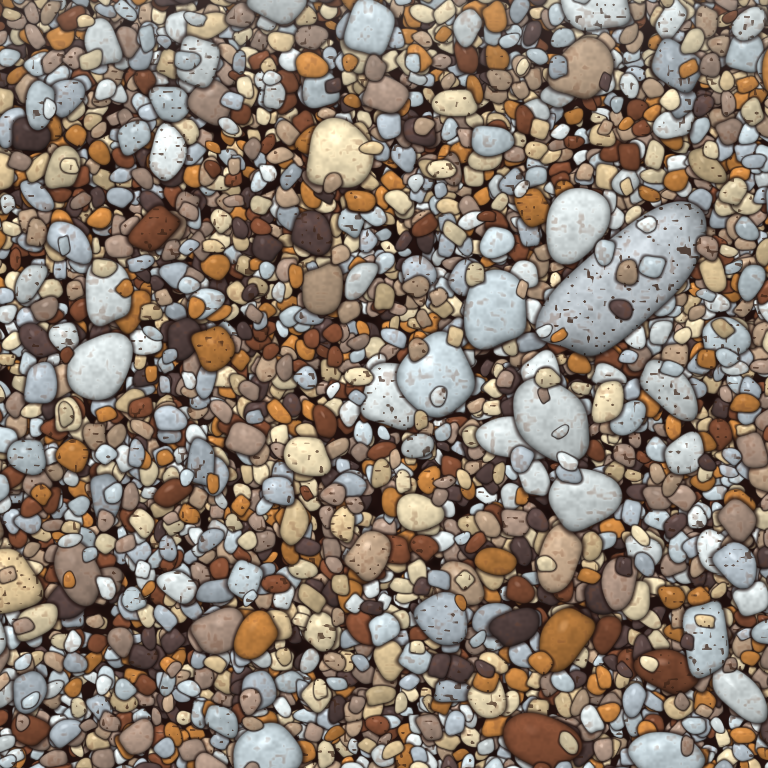
Give the GLSL for this texture, as a Shadertoy shader.

```glsl
// Draws a bed of wet, tightly packed beach pebbles with one large speckled shell.

const vec3 GAP = vec3(0.12, 0.065, 0.055);
const vec3 STAIN = vec3(0.40, 0.25, 0.17);
const vec3 HAZE = vec3(0.74, 0.77, 0.78);
const vec3 SHELL = vec3(0.74, 0.77, 0.79);
const vec2 LIGHT = vec2(-0.35, 0.94);

// Stone colours, from pale to dark
const vec3 TINTS[10] = vec3[10](
    vec3(0.83, 0.86, 0.86), vec3(0.74, 0.79, 0.81),
    vec3(0.67, 0.71, 0.74), vec3(0.88, 0.82, 0.68),
    vec3(0.81, 0.72, 0.56), vec3(0.71, 0.61, 0.51),
    vec3(0.63, 0.54, 0.48), vec3(0.73, 0.49, 0.25),
    vec3(0.48, 0.29, 0.20), vec3(0.33, 0.26, 0.25));

// Layers from bottom to top: cell size, coverage, paleness
const vec3 LAYERS[6] = vec3[6](
    vec3(0.025, 1.00, 0.85), vec3(0.027, 0.95, 0.95),
    vec3(0.030, 0.75, 1.05), vec3(0.046, 0.35, 1.25),
    vec3(0.075, 0.20, 1.70), vec3(0.090, 0.06, 2.20));

float hash(vec2 p) {
    return fract(sin(dot(p, vec2(127.1, 311.7))) * 43758.5453);
}

float noise(vec2 p) {
    vec2 i = floor(p), f = fract(p);
    f = f * f * (3.0 - 2.0 * f);
    float low = mix(hash(i), hash(i + vec2(1, 0)), f.x);
    float high = mix(hash(i + vec2(0, 1)), hash(i + vec2(1, 1)), f.x);
    return mix(low, high, f.y);
}

// Coordinates of v in a frame turned by the angle
vec2 toFrame(vec2 v, float angle) {
    float c = cos(angle), s = sin(angle);
    return vec2(c * v.x + s * v.y, c * v.y - s * v.x);
}

// Mottling, stains and dark pits on a stone surface
vec3 weather(vec3 tint, vec2 pos, float seed, float pitting) {
    vec2 p = pos + seed * 7.0;
    float mottle = 0.6 * noise(p * 85.0) + 0.4 * noise(p * 230.0);
    tint *= 0.86 + 0.28 * mottle;
    tint = mix(tint, STAIN, 0.35 * smoothstep(0.58, 0.85, mottle));
    float pits = smoothstep(0.76, 0.90, noise(p * 190.0 + 31.0));
    return mix(tint, STAIN * 0.6, pits * pitting);
}

// Lays one rounded stone and its contact shadow over the colour below
vec3 placeStone(vec3 under, vec2 pos, vec2 radii, float angle, vec3 tint,
                float seed, float pitting, float pixel) {
    vec2 p = toFrame(pos, angle) / radii;
    if (dot(p, p) > 4.0) return under;
    p += 0.13 * sin(p.yx * 2.3 + seed * vec2(37.0, 61.0));
    float power = mix(2.0, 3.0, fract(seed * 19.0));
    vec2 powered = pow(abs(p) + 0.0001, vec2(power));
    float f = pow(powered.x + powered.y, 1.0 / power);
    vec2 slope = p / radii;
    float dist = f * (1.0 - f) / max(length(slope), 0.001);

    float shadowWidth = min(0.30 * radii.y, 0.006);
    float open = smoothstep(-0.1 * shadowWidth, shadowWidth, -dist);
    under = mix(GAP, under, mix(0.22, 1.0, open));
    if (dist < -pixel) return under;

    float dome = sqrt(max(1.0 - f * f, 0.0));
    vec2 normal = toFrame(slope / max(length(slope), 0.001), -angle) * min(f, 1.0);
    float shade = mix(0.50, 1.0, smoothstep(0.0, 0.75, dome));
    shade += 0.15 * dot(normal, LIGHT);
    float gloss = smoothstep(0.28, 0.05, length(normal - 0.42 * LIGHT));
    vec3 stone = weather(tint, pos, seed, pitting) * shade;
    stone += 0.16 * gloss * fract(seed * 53.0);
    return mix(under, stone, smoothstep(-pixel, pixel, dist));
}

// Scatters one jittered grid of stones
vec3 paintLayer(vec3 color, vec2 uv, vec3 layer, float seed, float pixel) {
    float size = layer.x;
    vec2 grid = uv / size + seed * vec2(0.37, 0.61);
    for (int y = -1; y <= 1; y++)
    for (int x = -1; x <= 1; x++) {
        vec2 cell = floor(grid) + vec2(x, y);
        vec2 id = cell + seed * 17.3;
        if (hash(id) > layer.y) continue;
        vec2 jitter = vec2(hash(id + 3.1), hash(id + 5.7)) - 0.5;
        vec2 center = cell + 0.5 + 0.6 * jitter;
        float radius = size * mix(0.37, 0.63, hash(id + 8.3));
        vec2 radii = radius * vec2(1.0, mix(0.55, 0.98, hash(id + 11.9)));
        float drift = 0.22 * (noise(center * size * 5.0) - 0.5);
        float pick = pow(hash(id + 14.2), layer.z) + drift;
        vec3 tint = TINTS[int(clamp(pick, 0.0, 0.999) * 10.0)];
        tint *= mix(0.88, 1.12, hash(id + 19.4));
        float pitting = 0.7 * step(0.6, hash(id + 23.8));
        color = placeStone(color, (grid - center) * size, radii,
                           6.2832 * hash(id + 27.5), tint,
                           hash(id + 31.6), pitting, pixel);
    }
    return color;
}

void mainImage(out vec4 fragColor, in vec2 fragCoord) {
    vec2 uv = fragCoord / iResolution.y;
    float pixel = 0.9 / iResolution.y;
    vec3 color = GAP * (0.7 + 0.6 * noise(uv * 60.0));

    // Pebbles from the small deep ones to the few large ones
    for (int i = 0; i < 6; i++)
        color = paintLayer(color, uv, LAYERS[i], float(i) + 1.0, pixel);

    // Shell, partly covered by a last scatter of small pebbles
    color = placeStone(color, uv - vec2(0.81, 0.63), vec2(0.125, 0.056), 0.85,
                       SHELL, 0.31, 0.8, pixel);
    color = paintLayer(color, uv, vec3(0.027, 0.16, 1.0), 9.0, pixel);

    // Faint haze along the top
    color = mix(color, HAZE, 0.16 * smoothstep(0.80, 1.05, uv.y));
    fragColor = vec4(clamp(color, 0.0, 1.0), 1.0);
}
```
